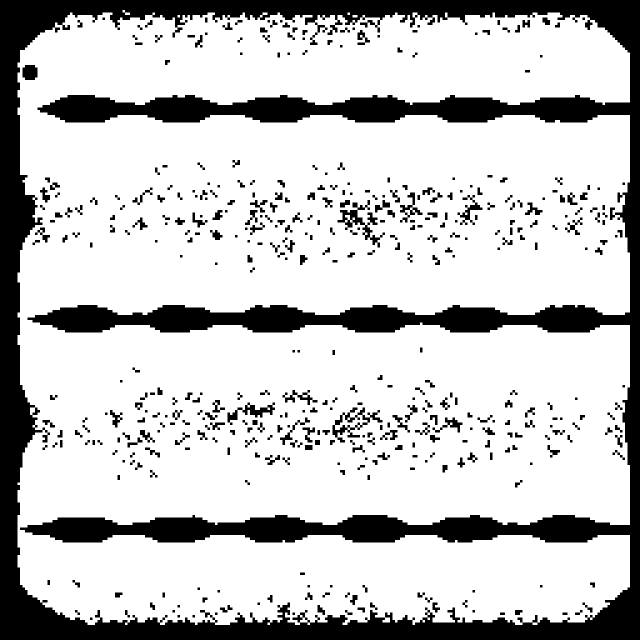
This pattern is drawn by a Shadertoy shader. Its source:

```glsl
// Three beaded black lines on a worn white sheet with a ragged black border.
// Ink is decided per cell of a fine grid: a sheet distance, a periodic bead
// profile, and clustered specks whose density peaks midway between the lines.

const vec3 PAPER = vec3(1.0);
const vec3 INK = vec3(0.0);
const float GRAIN = 256.0;              // cells across the canvas

const vec2 SHEET_MIN = vec2(0.029, 0.026);
const vec2 SHEET_MAX = vec2(0.985, 0.978);
const float CORNER_CUT = 0.060;
const float LEFT_NOTCH = 0.024;
const float RIGHT_NOTCH = 0.011;

const float ROWS = 3.0;
const float ROW_FIRST = 0.1732;
const float ROW_PITCH = 0.3281;
const float BEADS = 6.0;
const float BEAD_FIRST = 0.130;
const float BEAD_PITCH = 0.1510;
const float LINE_HALF = 0.0085;
const float BEAD_HALF = 0.0200;
const float BEAD_FLAT = 0.024;          // half length of the full-height part
const float BEAD_REACH = 0.060;         // half length including both tapers

const float WEAR_SPREAD = 0.045;
const float SPECK_DENSITY = 0.30;
const float SPECK_GROWTH = 0.22;        // chance to spread to each neighbour
const float EDGE_FRAY = 0.45;
const vec2 BLOT_CENTER = vec2(0.046, 0.887);
const float BLOT_RADIUS = 0.0125;

// Integer hash to the range 0..1
float hash(vec2 cell, uint seed) {
    uvec2 u = uvec2(ivec2(cell));
    uint h = u.x * 0x9E3779B1u ^ u.y * 0x85EBCA77u ^ seed * 0xC2B2AE3Du;
    h = (h ^ (h >> 15)) * 0x2C1B3C6Du;
    h = (h ^ (h >> 12)) * 0x297A2D39u;
    return float((h ^ (h >> 15)) >> 8) / 16777216.0;
}

float valueNoise(vec2 p, uint seed) {
    vec2 i = floor(p), f = fract(p);
    f = f * f * (3.0 - 2.0 * f);
    return mix(mix(hash(i, seed), hash(i + vec2(1, 0), seed), f.x),
               mix(hash(i + vec2(0, 1), seed), hash(i + vec2(1, 1), seed), f.x), f.y);
}

// 1 midway between rows, falling to 0 at the rows
float wearBand(float y) {
    float d = ROW_PITCH * (fract((y - ROW_FIRST) / ROW_PITCH) - 0.5) / WEAR_SPREAD;
    return exp(-d * d);
}

// Distance inside the ragged sheet; negative on the border
float sheetDepth(vec2 p, float wear) {
    float fromLeft = p.x - SHEET_MIN.x - LEFT_NOTCH * wear;
    float fromRight = SHEET_MAX.x - RIGHT_NOTCH * wear - p.x;
    float side = min(fromLeft, fromRight);
    float cap = min(p.y - SHEET_MIN.y, SHEET_MAX.y - p.y);
    float depth = min(min(side, cap), (side + cap - CORNER_CUT) * 0.7071);
    float rough = 0.003 + 0.009 * wear * (1.0 - smoothstep(0.85, 0.94, p.x));
    return depth - rough * (valueNoise(p * 110.0, 1u) - 0.4);
}

// Signed distance to the nearest beaded line
float beadedLine(vec2 p) {
    float row = clamp(round((p.y - ROW_FIRST) / ROW_PITCH), 0.0, ROWS - 1.0);
    float bead = clamp(round((p.x - BEAD_FIRST) / BEAD_PITCH), 0.0, BEADS - 1.0);
    vec2 id = vec2(bead, row);
    float shift = 0.007 * (hash(id, 2u) - 0.5);
    float along = abs(p.x - BEAD_FIRST - bead * BEAD_PITCH - shift);
    float swell = 1.0 - smoothstep(BEAD_FLAT, BEAD_REACH, along);
    float halfHeight = mix(LINE_HALF, BEAD_HALF, swell);
    halfHeight += 0.003 * (valueNoise(p * vec2(70.0, 20.0), 3u) - 0.5);
    float start = 0.027 + 0.012 * row;
    halfHeight *= smoothstep(start, start + 0.03, p.x);
    return abs(p.y - ROW_FIRST - row * ROW_PITCH) - halfHeight;
}

// Seeds that spread to random neighbours make small irregular clusters
bool isSpeck(vec2 cell, float density) {
    float seedChance = density / (1.0 + 8.0 * SPECK_GROWTH);
    for (int y = -1; y <= 1; y++)
    for (int x = -1; x <= 1; x++) {
        vec2 source = cell + vec2(x, y);
        bool grows = (x == 0 && y == 0)
            || hash(source, uint(20 + x + 3 * y)) < SPECK_GROWTH;
        if (grows && hash(source, 4u) < seedChance) return true;
    }
    return false;
}

float inkAt(vec2 cell) {
    vec2 p = (cell + 0.5) / GRAIN;
    float wear = wearBand(p.y);
    float depth = sheetDepth(p, wear);
    float blot = length(p - BLOT_CENTER) - BLOT_RADIUS;
    if (min(depth, min(beadedLine(p), blot)) < 0.0) return 1.0;

    // Wear is strongest near the middle and along the frayed edges
    float offCenter = (p.x - 0.5) / 0.24;
    float density = SPECK_DENSITY * mix(0.3, 1.0, exp(-offCenter * offCenter));
    density *= 0.45 + 1.1 * valueNoise(p * 14.0, 5u);
    float fray = EDGE_FRAY * exp(-depth / 0.014) * (1.0 - 0.7 * smoothstep(0.88, 0.95, p.x));
    return isSpeck(cell, wear * (density + fray)) ? 1.0 : 0.0;
}

void mainImage(out vec4 fragColor, in vec2 fragCoord) {
    // Blend neighbouring cells over one pixel to smooth their borders
    vec2 grid = fragCoord / iResolution.xy * GRAIN - 0.5;
    vec2 cell = floor(grid);
    vec2 t = clamp((fract(grid) - 0.5) * iResolution.xy / GRAIN + 0.5, 0.0, 1.0);
    float ink = mix(mix(inkAt(cell), inkAt(cell + vec2(1, 0)), t.x),
                    mix(inkAt(cell + vec2(0, 1)), inkAt(cell + vec2(1, 1)), t.x), t.y);
    fragColor = vec4(mix(PAPER, INK, ink), 1.0);
}
```
